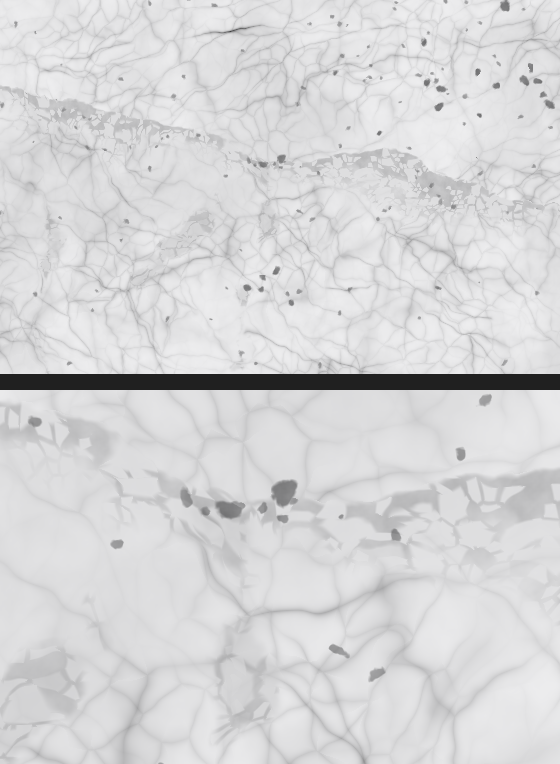
Top, the full canvas; bottom, a detail of the centre.
This texture is drawn by a WebGL 2 fragment shader. Its source:

```glsl
#version 300 es
precision highp float;
// Pale brecciated marble: cellular borders, bent by layered sines, form the veins.
// A slanting grey seam with short branches holds white pebbles, and dark mineral
// specks gather in loose clusters above it.
uniform vec2 u_resolution;
out vec4 fragColor;

vec2 hash2(vec2 c) {
  vec2 k = vec2(dot(c, vec2(127.1, 311.7)), dot(c, vec2(269.5, 183.3)));
  return fract(sin(k) * 43758.5);
}

// Layered sines, each octave turned and bent by the sum so far; about -1 to 1.
float waves(vec2 p) {
  float sum = 0.0, amp = 0.5;
  for (int i = 0; i < 6; i++) {
    p = mat2(0.8, 0.6, -0.6, 0.8) * p * 1.75 + 1.3;
    sum += amp * sin(p.x + 1.4 * sin(p.y) + sum);
    amp *= 0.6;
  }
  return sum;
}

// Cellular noise: x = distance to border, y = distance to centre, z = cell id.
vec3 cells(vec2 p) {
  vec2 near = vec2(0.0), next = vec2(9.0);
  float f1 = 90.0, f2 = 90.0, id = 0.0;
  for (int j = -1; j <= 1; j++)
    for (int i = -1; i <= 1; i++) {
      vec2 c = floor(p) + vec2(i, j);
      vec2 r = c + 0.1 + 0.8 * hash2(c) - p;
      float d = dot(r, r);
      if (d < f1) {
        f2 = f1; next = near;
        f1 = d; near = r;
        id = hash2(c + 37.0).x;
      } else if (d < f2) { f2 = d; next = r; }
    }
  return vec3(0.5 * (f2 - f1) / max(length(next - near), 0.001), sqrt(f1), id);
}

// Network of veins, stretched along the given angle.
float veins(vec2 p, float angle, float stretch, float scale, float width) {
  vec2 dir = vec2(cos(angle), sin(angle));
  vec2 q = vec2(dot(p, dir) / stretch, dot(p, vec2(-dir.y, dir.x)));
  return exp(-cells(q * scale).x / (scale * max(width, 0.7 / u_resolution.y)));
}

float segment(vec2 p, vec2 a, vec2 b) {
  vec2 ab = b - a;
  return length(p - a - ab * clamp(dot(p - a, ab) / dot(ab, ab), 0.0, 1.0));
}

float bump(float x, float centre, float width) {
  float t = (x - centre) / width;
  return exp(-t * t);
}

// Specks: a share of the cells gets a ragged dark blob at its centre.
float specks(vec2 p, float scale, float share, float size) {
  vec3 c = cells(p * scale);
  float radius = size * (0.5 + 0.5 * fract(c.z * 91.7));
  float soft = 0.8 * scale / u_resolution.y + 0.03;
  return step(c.z, share) * (1.0 - smoothstep(radius - soft, radius + soft, c.y));
}

void main() {
  vec2 p = gl_FragCoord.xy / u_resolution.y;
  vec2 q = p + 0.035 * vec2(waves(p * 5.0), waves(p * 5.0 + 7.0));
  float rough = waves(p * 15.0), fine = waves(p * 45.0);

  // Depth below the upper edge of the seam, and the seam's thickness
  float top = 0.77 - 0.215 * p.x - 0.045 * bump(p.x, 0.72, 0.12)
            + 0.055 * bump(p.x, 1.04, 0.14);
  float depth = top - p.y + 0.013 * rough;
  float thick = 0.028 + 0.05 * bump(p.x, 0.27, 0.22) + 0.065 * bump(p.x, 1.1, 0.24);
  float below = smoothstep(-0.02, 0.06, depth);

  // Cloudy white ground
  float tone = 0.927 - 0.045 * smoothstep(-0.4, 0.7, waves(p * 3.0 + 2.0));
  tone -= 0.016 * smoothstep(-0.5, 0.6, rough) + 0.006 * fine;

  // Vein networks: rising to the right above the seam, falling below it
  float tilt = depth < 0.0 ? 0.42 : -0.5;
  float fade = smoothstep(-0.45, 0.6, waves(p * 4.0 + 3.0));
  float fade2 = smoothstep(-0.4, 0.5, waves(p * 6.0 + 11.0));
  tone -= (0.05 + 0.10 * fade2) * veins(q, tilt, 2.2, 6.0, 0.0032);
  tone -= (0.02 + 0.10 * fade) * veins(q + 3.0, tilt * 1.6, 1.7, 11.0, 0.003);
  tone -= (0.01 + 0.07 * fade2) * veins(q + 8.0, 1.1, 1.3, 23.0, 0.0032);
  tone -= (0.02 + 0.04 * below) * veins(q + 5.0, 1.3, 1.4, 7.0, 0.014) * fade;

  // Long cracks, broken along their length
  float crack = segment(q, vec2(0.72, 0.31), vec2(1.3, 0.15));
  crack = min(crack, segment(q, vec2(0.28, 0.59), vec2(0.42, 0.4)));
  crack = min(crack, segment(q, vec2(0.0, 0.48), vec2(0.12, 0.2)));
  crack = min(crack, segment(q, vec2(0.64, 0.13), vec2(0.95, 0.02)));
  float ridge = 0.805 + 0.12 * smoothstep(0.1, 0.72, q.x) - 0.05 * smoothstep(0.72, 1.5, q.x);
  float broken = 0.3 + 0.7 * smoothstep(-0.2, 0.5, waves(p * 11.0 + 4.0));
  tone -= 0.18 * broken * exp(-crack / 0.003);
  tone -= (0.17 * broken + 0.4 * bump(p.x, 0.63, 0.06)) * exp(-abs(q.y - ridge) / 0.0035);

  // Grey seam and its branches
  float seam = smoothstep(-0.002, 0.006, depth)
             * (1.0 - smoothstep(0.6, 1.9, depth / thick + 0.5 * rough));
  float limb = segment(q, vec2(0.56, 0.44), vec2(0.39, 0.22)) - 0.024;
  limb = min(limb, segment(q, vec2(0.7, 0.56), vec2(0.7, 0.38)) - 0.018);
  limb = min(limb, segment(q, vec2(0.64, 0.2), vec2(0.61, 0.04)) - 0.01);
  limb = min(limb, segment(q, vec2(0.11, 0.46), vec2(0.13, 0.0)) - 0.008);
  float branch = 1.0 - smoothstep(-0.012, 0.012, limb + 0.025 * rough);
  float share = mix(0.12, 0.75, clamp(depth / thick, 0.0, 1.0));
  vec3 big = cells(q * 28.0), small = cells(q * 60.0 + 5.0);
  float pebble = max(smoothstep(0.03, 0.16, big.x) * smoothstep(-0.05, 0.05, share - big.z),
                     smoothstep(0.04, 0.2, small.x) * smoothstep(-0.05, 0.05, share - small.z));
  float grey = mix(0.755 + 0.035 * fine, 0.885, 0.85 * pebble);
  tone = mix(tone, grey - 0.05 * branch, max(seam, 0.75 * branch));

  // Dark specks in clusters
  float crowd = bump(p.x, 1.08, 0.3) * bump(p.y, 0.84, 0.15)
              + 0.7 * bump(p.x, 0.72, 0.08) * (bump(p.y, 0.58, 0.05) + bump(p.y, 0.2, 0.06))
              + 0.5 * bump(p.x, 1.4, 0.12) * bump(p.y, 0.63, 0.1);
  vec2 ragged = p + 0.006 * vec2(waves(p * 40.0), waves(p * 40.0 + 9.0));
  float dark = specks(ragged, 24.0, 0.012 + 0.17 * crowd, 0.3);
  dark = max(dark, 0.7 * specks(ragged + 4.0, 52.0, 0.02 + 0.09 * crowd + 0.1 * seam, 0.32));
  tone = mix(tone, 0.42 + 0.07 * fine, 0.85 * dark);

  tone = clamp(tone, 0.25, 0.94);
  fragColor = vec4(tone, tone, tone + 0.005, 1.0);
}
```
